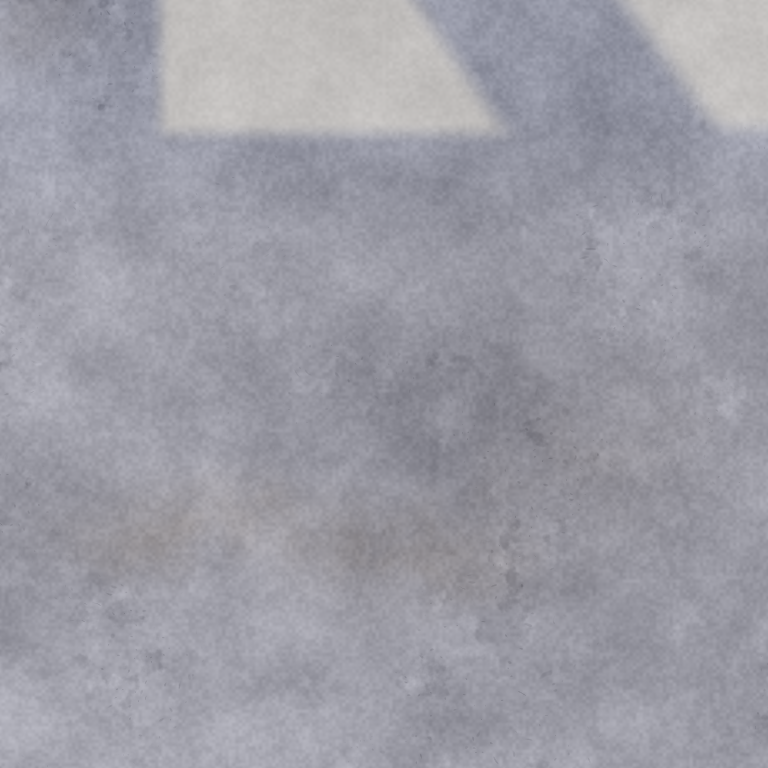
Give the GLSL for this texture, as a WebGL 1 fragment shader.

```glsl
precision highp float;
// Mottled blue-grey concrete with brown stains, fine pits and soft patches of window light.

uniform vec2 u_resolution;

const vec3 SLATE = vec3(0.600, 0.600, 0.640);
const vec3 SUNLIT = vec3(0.765, 0.755, 0.748);
const vec3 STAIN_SHIFT = vec3(-0.018, -0.034, -0.062);
const vec3 SHADE_SHIFT = vec3(-0.022, -0.012, 0.006);

float hash(vec2 p) {
  vec3 q = fract(p.xyx * 0.1031);
  q += dot(q, q.yzx + 33.33);
  return fract((q.x + q.y) * q.z);
}

float noise(vec2 p) {
  vec2 cell = floor(p);
  vec2 f = fract(p);
  f = f * f * (3.0 - 2.0 * f);
  float low = mix(hash(cell), hash(cell + vec2(1.0, 0.0)), f.x);
  float high = mix(hash(cell + vec2(0.0, 1.0)), hash(cell + 1.0), f.x);
  return mix(low, high, f.y);
}

// Layered noise, centred on zero.
float fbm(vec2 p) {
  float sum = 0.0;
  float gain = 0.5;
  for (int i = 0; i < 5; i++) {
    sum += gain * (noise(p) - 0.5);
    p = mat2(1.6, 1.2, -1.2, 1.6) * p + 17.3;
    gain *= 0.55;
  }
  return sum;
}

// Signed distance to the line from a to b, positive on its left.
float leftOf(vec2 p, vec2 a, vec2 b) {
  vec2 dir = normalize(b - a);
  vec2 rel = p - a;
  return dir.x * rel.y - dir.y * rel.x;
}

float softSide(float dist, float blur) {
  return smoothstep(-blur, blur, dist);
}

// Soft elliptical blob.
float blob(vec2 p, vec2 center, vec2 radius) {
  vec2 d = (p - center) / radius;
  return exp(-dot(d, d));
}

// One jittered round speck in some of the grid cells.
float specks(vec2 p, float scale, float share) {
  vec2 cell = floor(p * scale);
  vec2 jitter = vec2(hash(cell + 7.1), hash(cell + 31.7));
  float radius = mix(0.12, 0.28, hash(cell + 53.9));
  float dist = length(fract(p * scale) - mix(vec2(0.3), vec2(0.7), jitter));
  return step(hash(cell), share) * (1.0 - smoothstep(radius * 0.3, radius, dist));
}

// Two slanted panes of light along the upper edge.
float windowLight(vec2 p) {
  float first = softSide(p.x - 0.209, 0.016) * softSide(p.y - 0.826, 0.016)
    * softSide(-leftOf(p, vec2(0.54, 1.0), vec2(0.66, 0.824)), 0.020);
  float second = softSide(p.y - 0.833, 0.020)
    * softSide(leftOf(p, vec2(0.81, 1.0), vec2(0.93, 0.837)), 0.022);
  return max(first, second);
}

// Brightness changes from broad clouds down to fine grain.
float surfaceTone(vec2 p) {
  float clouds = 0.13 * fbm(p * vec2(4.0, 5.0) + 3.7);
  float mottle = 0.13 * fbm(p * 17.0 + 41.0);
  float grain = 0.055 * (noise(p * 230.0) - 0.5) + 0.035 * (noise(p * 120.0 + 9.0) - 0.5);
  return clouds + mottle + grain;
}

void main() {
  vec2 uv = gl_FragCoord.xy / u_resolution;
  vec2 warped = uv + 0.10 * vec2(fbm(uv * 7.0), fbm(uv * 7.0 + 60.0));
  float tone = surfaceTone(uv);
  float light = windowLight(uv);

  // Broad shading: paler towards the lower left, darker through the middle.
  vec3 concrete = SLATE + tone;
  concrete += 0.036 * blob(warped, vec2(0.15, 0.06), vec2(0.55, 0.22));
  concrete += 0.022 * blob(warped, vec2(0.05, 0.62), vec2(0.20, 0.25));
  concrete += 0.024 * blob(warped, vec2(0.85, 0.64), vec2(0.18, 0.09));
  concrete -= 0.030 * blob(warped, vec2(0.62, 0.47), vec2(0.32, 0.14));
  concrete += SHADE_SHIFT * smoothstep(0.62, 0.92, uv.y);

  // Brown stains.
  float stain = blob(warped, vec2(0.26, 0.31), vec2(0.14, 0.055))
    + 0.85 * blob(warped, vec2(0.56, 0.28), vec2(0.16, 0.07))
    + 0.45 * blob(warped, vec2(0.78, 0.42), vec2(0.16, 0.10))
    + 0.70 * blob(warped, vec2(0.03, 0.98), vec2(0.12, 0.09));
  concrete += STAIN_SHIFT * stain * (0.85 + 1.2 * fbm(uv * 22.0));

  // Worn areas with dark pits and pale chips, denser on the right.
  float wear = smoothstep(-0.08, 0.16, fbm(uv * 6.0 + 23.0) + 0.16 * (uv.x - 0.5));
  float bruise = smoothstep(0.10, 0.26, fbm(uv * 30.0 + 80.0));
  float chip = smoothstep(0.12, 0.27, fbm(uv * 26.0 + 130.0));
  float pits = specks(warped, 95.0, 0.16) + 0.8 * specks(warped + 0.37, 48.0, 0.05);
  concrete += wear * (0.045 * chip - 0.055 * bruise - 0.060 * pits);

  // Lit surface keeps a quieter version of the same texture.
  vec3 lit = SUNLIT + 0.55 * tone + 0.025 * specks(uv + 0.11, 16.0, 0.08);
  gl_FragColor = vec4(mix(concrete, lit, light), 1.0);
}
```
